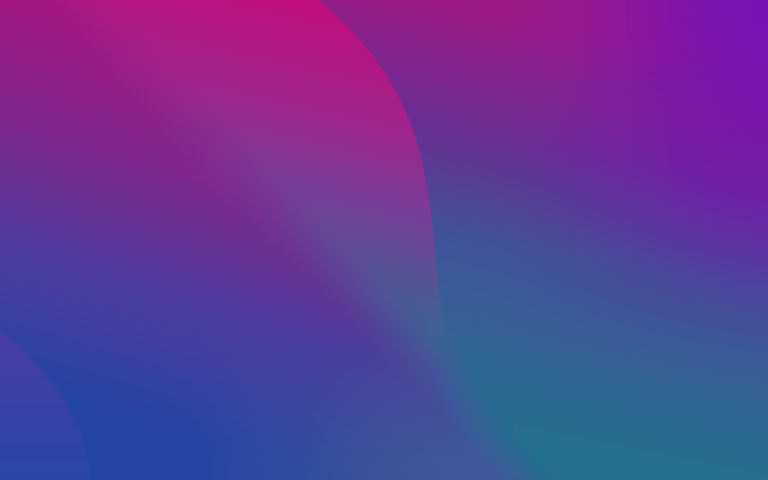
Write a Shadertoy shader that draws this background.

```glsl
// Soft folded gradient waves running from magenta and violet to blue and teal.

// Left sheet, top to bottom
const vec3 BERRY  = vec3(0.63, 0.09, 0.51);
const vec3 PLUM   = vec3(0.50, 0.16, 0.56);
const vec3 INDIGO = vec3(0.31, 0.23, 0.62);
const vec3 COBALT = vec3(0.14, 0.27, 0.64);
const vec3 STEEL  = vec3(0.26, 0.35, 0.60);

// Middle fold, top to bottom
const vec3 MAGENTA = vec3(0.75, 0.06, 0.50);
const vec3 ROSE    = vec3(0.62, 0.15, 0.55);
const vec3 MAUVE   = vec3(0.46, 0.24, 0.59);
const vec3 LAGOON  = vec3(0.23, 0.40, 0.58);

// Right sheet, top to bottom, with a violet corner
const vec3 WINE   = vec3(0.62, 0.10, 0.52);
const vec3 PURPLE = vec3(0.41, 0.18, 0.58);
const vec3 DENIM  = vec3(0.26, 0.32, 0.60);
const vec3 TEAL   = vec3(0.14, 0.44, 0.56);
const vec3 VIOLET = vec3(0.46, 0.07, 0.72);

// Small wave in the lower left corner
const vec3 CORNER_TOP  = vec3(0.27, 0.24, 0.64);
const vec3 CORNER_BASE = vec3(0.17, 0.27, 0.65);

const vec4 LEFT_STOPS  = vec4(0.00, 0.25, 0.50, 0.80);
const vec4 FOLD_STOPS  = vec4(-0.13, 0.09, 0.25, 0.50);
const vec4 RIGHT_STOPS = vec4(0.00, 0.27, 0.48, 0.88);

const float LEFT_TILT  = 0.48;
const float FOLD_TILT  = 0.36;
const float RIGHT_TILT = 0.32;
const float GLOW       = 0.90;
const float EDGE_BLUR  = 0.06;

float linearStep(float a, float b, float t) {
    return clamp((t - a) / (b - a), 0.0, 1.0);
}

// Four-colour gradient with its stops at s
vec3 ramp(vec3 a, vec3 b, vec3 c, vec3 d, vec4 s, float t) {
    vec3 color = mix(a, b, linearStep(s.x, s.y, t));
    color = mix(color, c, linearStep(s.y, s.z, t));
    return mix(color, d, linearStep(s.z, s.w, t));
}

// Tilted blue sheet, turning grey-blue towards the lower middle
vec3 leftSheet(vec2 p) {
    vec3 color = ramp(BERRY, PLUM, INDIGO, COBALT, LEFT_STOPS, p.y - LEFT_TILT * p.x);
    float haze = smoothstep(0.20, 0.60, p.x) * smoothstep(0.60, 1.0, p.y);
    return mix(color, STEEL, 0.85 * haze);
}

vec3 middleFold(vec2 p) {
    return ramp(MAGENTA, ROSE, MAUVE, LAGOON, FOLD_STOPS, p.y - FOLD_TILT * p.x);
}

// Teal sheet with a violet glow and one faint crease
vec3 rightSheet(vec2 p) {
    float t = p.y - RIGHT_TILT * (p.x - 0.586);
    vec3 color = ramp(WINE, PURPLE, DENIM, TEAL, RIGHT_STOPS, t);
    float glow = GLOW * smoothstep(0.62, 1.02, p.x) * (1.0 - smoothstep(0.0, 0.85, p.y));
    float bend = max(p.y - 0.35, 0.0);
    float crease = smoothstep(-0.004, 0.008, p.x - 0.868 - 0.83 * bend * bend);
    glow += 0.04 * crease * (1.0 - smoothstep(0.30, 0.70, p.y));
    return mix(color, VIOLET, glow);
}

void mainImage(out vec4 fragColor, in vec2 fragCoord) {
    // Canvas fractions, with y measured down from the top
    vec2 p = fragCoord / iResolution.xy;
    p.y = 1.0 - p.y;
    float pixel = 1.0 / iResolution.x;

    // Diagonal blend from the left sheet into the fold
    float diagonal = p.x - 0.273 - 0.625 * (p.y - 0.375);
    vec3 color = mix(leftSheet(p), middleFold(p), smoothstep(-0.02, 0.12, diagonal));

    // Corner wave
    float rise = 1.0 - p.y;
    float cornerEdge = 0.117 - 1.2 * rise * rise - p.x;
    vec3 cornerColor = mix(CORNER_TOP, CORNER_BASE, smoothstep(0.68, 1.0, p.y));
    color = mix(color, cornerColor, smoothstep(-pixel, pixel, cornerEdge));

    // S-shaped ridge, crisp above and dissolving below
    float h = p.y - 0.52;
    float ridge = p.x - (0.566 + 0.06 * h + 0.86 * h * h * h);
    float blur = pixel + EDGE_BLUR * smoothstep(0.60, 0.92, p.y);
    color = mix(color, rightSheet(p), smoothstep(-blur, blur, ridge));

    fragColor = vec4(color, 1.0);
}
```
